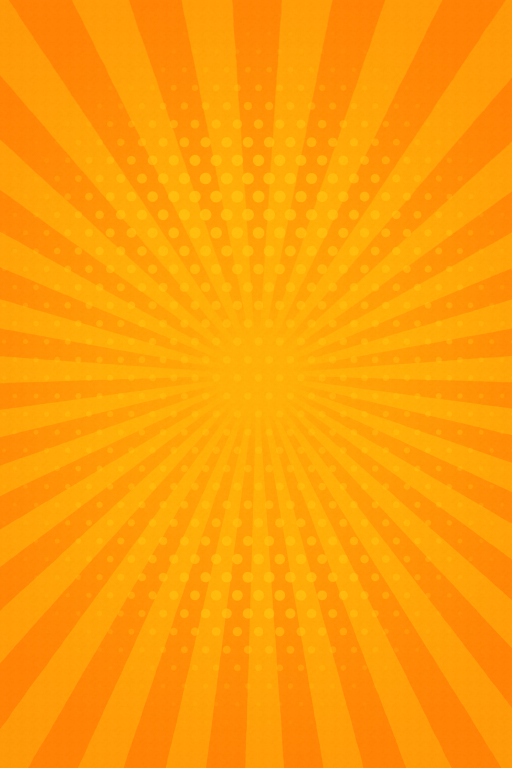
This background is drawn by a WebGL 1 fragment shader. Its source:

```glsl
precision highp float;

uniform vec2 u_resolution;

const float TAU = 6.2831853;

// Lengths are fractions of the canvas height
const vec2 BURST_CENTER = vec2(0.502, 0.512);
const float RAY_COUNT = 29.0;
const float RAY_WOBBLE = 0.005;
const vec2 DOT_ORIGIN = vec2(0.002, -0.004);
const vec2 DOT_PITCH = vec2(0.0276, 0.0236);
const float DOT_MIN = 0.0034;
const float DOT_GROWTH = 0.0042;
const float GRAIN = 0.01;

const vec3 CORE = vec3(1.0, 0.688, 0.03);
const vec3 RAY_OUTER = vec3(1.0, 0.595, 0.03);
const vec3 GAP_INNER = vec3(1.0, 0.645, 0.025);
const vec3 GAP_OUTER = vec3(1.0, 0.512, 0.02);
const vec3 DOT_COLOR = vec3(1.0, 0.775, 0.07);

// Layered sines for paper texture and uneven ray edges
float ripple(vec2 p) {
  float sum = 0.0;
  float weight = 0.5;
  for (int i = 0; i < 4; i++) {
    sum += weight * sin(p.x + 1.7 * sin(p.y)) * sin(p.y + 1.3 * sin(p.x));
    p = mat2(1.2, 1.4, -1.4, 1.2) * p + 2.3;
    weight *= 0.7;
  }
  return sum;
}

// Ray coverage: wider wedges at the top, tighter ones below
float rayMask(vec2 p, float radius) {
  float angle = atan(p.x, p.y);
  float phase = RAY_COUNT * angle / TAU;
  phase -= 0.65 * sin(angle) + 0.1 * sin(2.0 * angle);
  phase += 0.1 * pow(0.5 - 0.5 * cos(angle), 4.0);
  phase += RAY_WOBBLE * ripple(p * 70.0);
  float soft = min(0.75 * RAY_COUNT / (radius * u_resolution.y), 1.5);
  return smoothstep(-soft, soft, -cos(TAU * phase));
}

// Strength of the two halftone clusters, above and below the center
float dotCluster(vec2 p) {
  vec2 upper = (p - vec2(-0.02, 0.24)) / vec2(0.25, 0.16);
  vec2 lower = (p - vec2(0.0, -0.275)) / vec2(0.19, 0.13);
  return exp(-dot(upper, upper)) + 0.85 * exp(-dot(lower, lower));
}

// Staggered dot lattice, sized by the value at each dot center
float halftone(vec2 p) {
  vec2 q = p - DOT_ORIGIN;
  float row = floor(q.y / DOT_PITCH.y + 0.5);
  float shift = 0.5 * mod(row, 2.0);
  float column = floor(q.x / DOT_PITCH.x - shift + 0.5);
  vec2 center = vec2(column + shift, row) * DOT_PITCH;
  float cluster = dotCluster(center);
  float inner = exp(-dot(center, center) / 0.03);
  float size = DOT_MIN + DOT_GROWTH * cluster + 0.001 * inner;
  float fade = 1.0 - smoothstep(0.28, 0.52, length(center * vec2(1.2, 1.0)));
  size *= mix(0.5, 1.0, fade);
  float soft = 0.7 / u_resolution.y;
  float disc = 1.0 - smoothstep(size - soft, size + soft, length(q - center));
  return disc * fade * (0.36 + 0.32 * cluster);
}

void main() {
  vec2 p = (gl_FragCoord.xy - BURST_CENTER * u_resolution) / u_resolution.y;
  float radius = max(length(p), 0.0001);
  float spread = length(p * vec2(1.15, 1.0));

  // Radial shading of rays and gaps, merging in the core
  vec3 ray = mix(CORE, RAY_OUTER, smoothstep(0.14, 0.62, spread));
  vec3 gap = mix(GAP_INNER, GAP_OUTER, smoothstep(0.06, 0.57, spread));
  gap = mix(CORE, gap, smoothstep(0.03, 0.11, radius));
  vec3 color = mix(gap, ray, rayMask(p, radius));

  // Dots and grain
  color = mix(color, DOT_COLOR, halftone(p));
  color += GRAIN * ripple(p * 400.0);
  gl_FragColor = vec4(clamp(color, 0.0, 1.0), 1.0);
}
```
